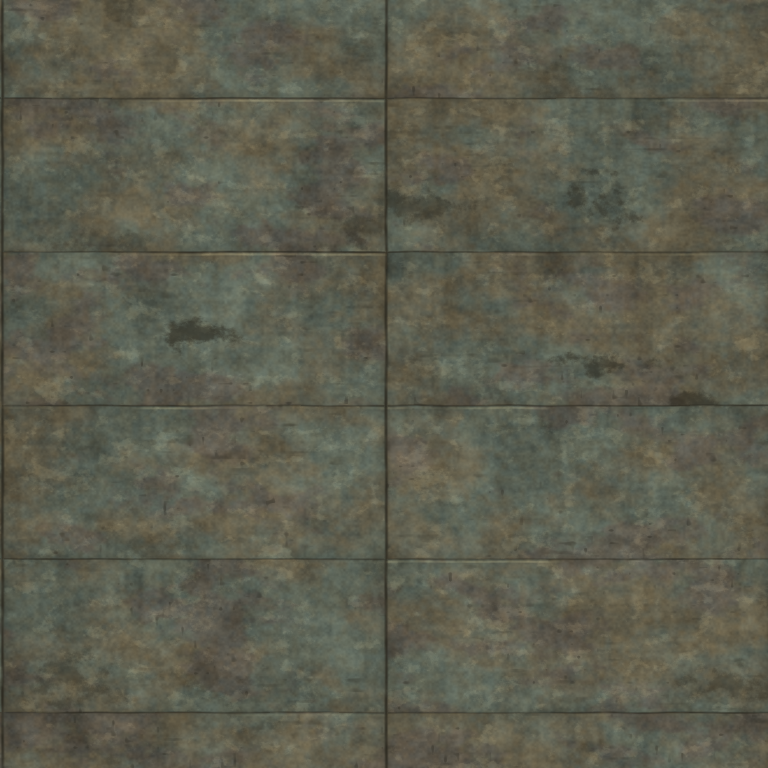
Reproduce this texture procedurally as a three.js fragment shader.

```glsl
#define GRID vec2(2.0, 5.0)
#define SEAM_ORIGIN vec2(0.503, 0.072)
#define SEAM_WIDTH 0.0022
#define CLOUD_CONTRAST 0.42
#define GRAIN 0.21
#define STAIN_COUNT 4
#define STAIN_STRENGTH 0.62
#define OLIVE vec3(0.378, 0.374, 0.312)
#define TEAL vec3(0.357, 0.384, 0.335)
#define RUST vec3(0.385, 0.363, 0.288)
#define PLUM vec3(0.350, 0.327, 0.291)
#define SOOT vec3(0.165, 0.155, 0.120)

varying vec2 vUv;

float hash(vec2 p) {
  return fract(sin(dot(p, vec2(127.1, 311.7))) * 43758.5453);
}

vec2 hash2(vec2 p) {
  return vec2(hash(p), hash(p + 17.3));
}

float noise(vec2 p) {
  vec2 i = floor(p);
  vec2 f = fract(p);
  vec2 u = f * f * (3.0 - 2.0 * f);
  float low = mix(hash(i), hash(i + vec2(1.0, 0.0)), u.x);
  float high = mix(hash(i + vec2(0.0, 1.0)), hash(i + 1.0), u.x);
  return mix(low, high, u.y);
}

float fbm(vec2 p) {
  float sum = 0.0;
  float amp = 0.46;
  for (int i = 0; i < 5; i++) {
    sum += amp * noise(p);
    p = mat2(0.9, 0.44, -0.44, 0.9) * p * 2.03 + 9.7;
    amp *= 0.58;
  }
  return sum * 0.98;
}

// Ragged blotches scattered over one panel, mostly near its lower edge
float stains(vec2 local, vec2 cell, vec2 uv) {
  float ragged = fbm(uv * vec2(38.0, 46.0)) - 0.5;
  float mask = 0.0;
  for (int i = 0; i < STAIN_COUNT; i++) {
    vec2 seed = cell * 7.1 + float(i) * 3.7;
    vec2 spot = hash2(seed);
    spot.y *= spot.y * 0.85;
    vec2 radius = mix(vec2(0.018, 0.010), vec2(0.060, 0.028), hash2(seed + 5.9));
    float d = length((local - spot) / GRID / radius) + ragged * 4.5;
    float strength = pow(hash(seed + 2.4), 1.8);
    mask = max(mask, strength * (1.0 - smoothstep(0.1, 1.3, d)));
  }
  return mask;
}

void main() {
  // Panel layout with slightly uneven joints
  vec2 wobble = vec2(noise(vUv.yx * vec2(24.0, 2.0)), noise(vUv * vec2(24.0, 2.0))) - 0.5;
  vec2 q = (vUv - SEAM_ORIGIN + wobble * 0.0012) * GRID;
  vec2 cell = mod(floor(q), GRID);
  vec2 local = fract(q);
  vec2 toSeam = (local - step(0.5, local)) / GRID;
  vec2 uv = vUv + hash2(cell + 3.1) * 9.0;

  // Patina: hue patches and cloudy tone
  float hue = fbm(uv * vec2(9.0, 14.0)) + 0.08 * (hash(cell + 8.2) - 0.5);
  float plum = fbm(uv * vec2(11.0, 20.0) + 31.0);
  vec3 color = mix(OLIVE, TEAL, smoothstep(0.45, 0.62, hue));
  color = mix(color, RUST, 1.0 - smoothstep(0.36, 0.50, hue));
  color = mix(color, PLUM, 0.7 * smoothstep(0.52, 0.68, plum));
  float broad = fbm(vUv * 6.0 + 4.0) - 0.5;
  float cloud = fbm(uv * vec2(17.0, 21.0) + 12.0) - 0.5;
  float mottle = fbm(uv * vec2(52.0, 60.0) + 3.0) - 0.5;
  float tone = 1.0 + CLOUD_CONTRAST * (0.35 * broad + cloud + 0.65 * mottle);

  // Brushed weave, run-off below the upper joint and fine grain
  float brushed = noise(uv * vec2(22.0, 170.0)) + noise(uv * vec2(170.0, 26.0)) - 1.0;
  float runs = noise(uv * vec2(75.0, 7.0)) * noise(uv * vec2(26.0, 3.0) + 6.0);
  float grain = 0.55 * noise(vUv * 170.0) + 0.45 * noise(vUv * 330.0 + 5.0) - 0.5;
  tone += 0.065 * brushed + GRAIN * grain;
  tone -= 0.24 * (runs - 0.25) * smoothstep(0.25, 1.0, local.y);
  color *= tone;
  float speck = noise(vUv * 125.0 + 40.0) - 0.5;
  color += vec3(0.026, 0.0, -0.024) * speck;

  // Pale scuffs, broken scratches and pits
  float scuff = smoothstep(0.57, 0.74, fbm(uv * vec2(42.0, 58.0) + 21.0));
  color += vec3(0.060, 0.056, 0.042) * scuff;
  float scratch = smoothstep(0.70, 0.95, noise(uv * vec2(32.0, 140.0) + 2.0));
  scratch *= smoothstep(0.46, 0.62, fbm(uv * vec2(13.0, 20.0) + 7.0)) * noise(uv * 120.0);
  float pit = smoothstep(0.84, 0.97, noise(uv * 120.0)) * smoothstep(0.44, 0.62, plum);
  color = mix(color, SOOT, 0.36 * max(scratch, pit));
  color = mix(color, SOOT, STAIN_STRENGTH * stains(local, cell, uv));

  // Grime gathered beside the joints
  vec2 gap = abs(toSeam);
  float grime = 0.22 * exp(-gap.x / 0.007) + 0.15 * exp(-gap.y / 0.007);
  color = mix(color, SOOT, grime * (0.3 + 1.4 * noise(vUv * 55.0)));

  // Worn bright lip under each horizontal joint
  float wear = smoothstep(0.35, 0.78, noise(vUv * vec2(9.0, 5.0) + cell.x * 3.0));
  float lip = 1.0 - smoothstep(0.0, 0.0026, abs(toSeam.y + 0.0034));
  color += vec3(0.13, 0.12, 0.085) * lip * wear * (0.5 + 0.6 * noise(vUv * 90.0));

  // Dark joints: the vertical ones are deeper, the horizontal ones fade in places
  vec2 seam = 1.0 - smoothstep(vec2(0.0), vec2(SEAM_WIDTH * 1.6, SEAM_WIDTH), gap);
  float chip = 0.65 + 0.6 * noise(vUv * 80.0 + 8.0);
  float fade = 0.12 + 0.62 * noise(vUv * vec2(9.0, 5.0) + 14.0);
  vec2 depth = min(seam * vec2(0.72, fade) * chip, 0.85);
  color = mix(color, SOOT, max(depth.x, depth.y));

  gl_FragColor = vec4(clamp(color, 0.0, 1.0), 1.0);
}
```
